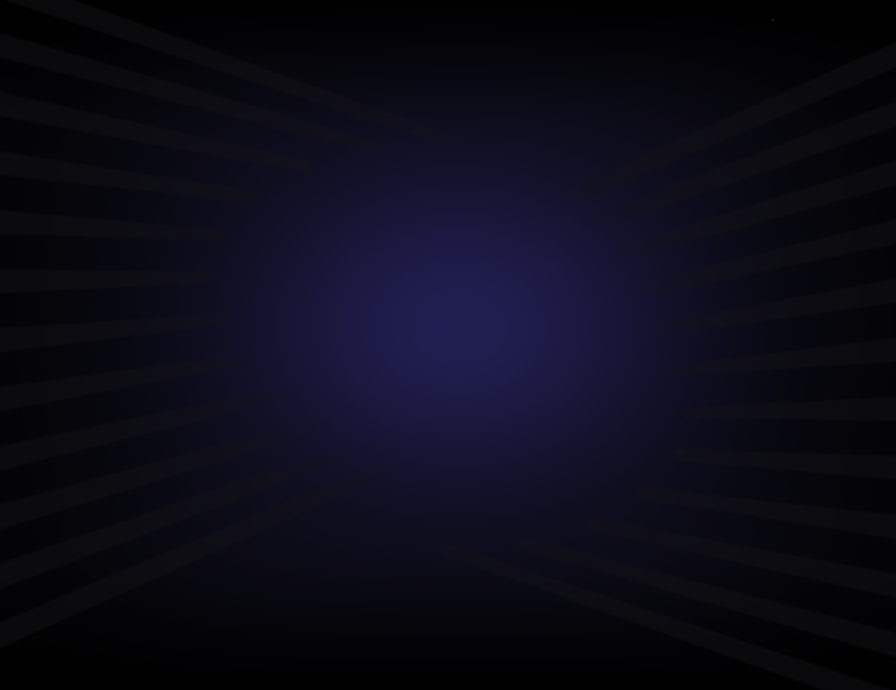
A Shadertoy shader for this background:

```glsl
#define RAY_COUNT 12
#define RAY_STEP 0.0855
#define RAY_TOP 0.520
#define RAY_TURN 0.31416
#define RAY_OPACITY 0.45
#define RAY_COLOR vec3(0.075, 0.072, 0.088)
#define ARC_CENTER vec2(0.0, 0.098)
#define ARC_RADII vec2(0.350, 0.199)
#define GLOW_CENTER vec2(0.015, 0.027)
#define GLOW_RADII vec2(0.305, 0.235)
#define GLOW_COLOR vec3(0.088, 0.082, 0.240)
#define AMBIENT_COLOR vec3(0.040, 0.038, 0.075)

// Coverage of a round-ended bar, wide at its start and narrow at its end
float taperedBar(vec2 p, vec2 start, vec2 end, float pixel) {
    vec2 axis = end - start;
    float along = clamp(dot(p - start, axis) / dot(axis, axis), 0.0, 1.0);
    float dist = length(p - start - axis * along) - mix(0.018, 0.008, along);
    float soft = pixel + 0.0015;
    return 1.0 - smoothstep(-soft, soft, dist);
}

// Rays from the left edge, ending on an elliptical arc
float rayFan(vec2 p, float halfWidth, float pixel) {
    float coverage = 0.0;
    for (int i = 0; i < RAY_COUNT; i++) {
        float n = float(i);
        float angle = n * RAY_TURN;
        vec2 outer = vec2(-halfWidth, RAY_TOP - RAY_STEP * n);
        vec2 inner = ARC_CENTER + ARC_RADII * vec2(-sin(angle), cos(angle));
        // Start beyond the edge so that the outer cap stays hidden
        outer -= 0.1 * (inner - outer);
        coverage = max(coverage, taperedBar(p, outer, inner, pixel));
    }
    return coverage;
}

void mainImage(out vec4 fragColor, in vec2 fragCoord) {
    vec2 p = (fragCoord - 0.5 * iResolution.xy) / iResolution.y;
    float halfWidth = 0.5 * iResolution.x / iResolution.y;
    float pixel = 1.0 / iResolution.y;

    // Ambient light, darker towards the borders
    float vertical = 1.0 - smoothstep(0.28, 0.53, abs(p.y));
    float horizontal = 1.0 - 0.6 * smoothstep(0.25, 0.65, abs(p.x));
    vec3 color = AMBIENT_COLOR * vertical * horizontal;

    // Central glow
    vec2 g = (p - GLOW_CENTER) / GLOW_RADII;
    float glow = exp(-dot(g, g));
    color += GLOW_COLOR * glow;

    // Two fans, each the other turned by half a circle
    float rays = max(rayFan(p, halfWidth, pixel), rayFan(-p, halfWidth, pixel));
    float rayFade = 1.0 - smoothstep(0.15, 0.55, glow);
    color = mix(color, RAY_COLOR, RAY_OPACITY * rays * rayFade);

    // Faint speck
    float speck = 1.0 - smoothstep(0.0, 0.003, length(p - vec2(0.471, 0.471)));
    color += 0.12 * speck;

    fragColor = vec4(color, 1.0);
}
```
